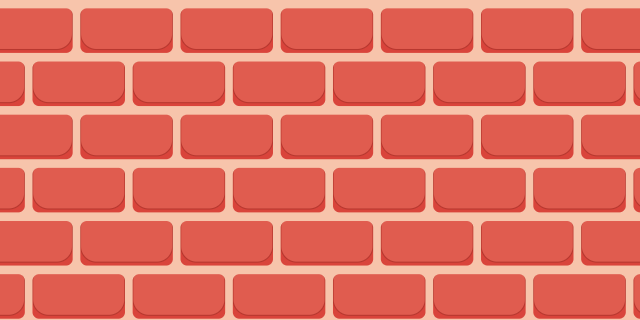
Write a WebGL 1 fragment shader that draws this pattern.

```glsl
precision highp float;

uniform vec2 u_resolution;

// Signed distance to a rounded box
float roundedBox(vec2 p, vec2 halfSize, float radius) {
  vec2 q = abs(p) - halfSize + radius;
  return length(max(q, 0.0)) + min(max(q.x, q.y), 0.0) - radius;
}

float coverage(float dist, float pixel) {
  return clamp(0.5 - dist / pixel, 0.0, 1.0);
}

void main() {
  // One unit is the height of a course; y runs down from the top
  float pixel = 6.019 / u_resolution.y;
  vec2 wall = vec2(gl_FragCoord.x, u_resolution.y - gl_FragCoord.y) * pixel;
  wall.y -= 0.076;

  // Staggered courses, with the origin at each brick's center
  float course = floor(wall.y);
  float center = mix(0.497, 1.481, mod(course, 2.0));
  vec2 p = vec2(mod(wall.x - center + 0.942, 1.884) - 0.942,
                0.5 - fract(wall.y));

  float brick = roundedBox(p, vec2(0.870, 0.419), 0.125);

  // Raised face: wide lower corners, top edge tucked past the brick outline
  float faceRadius = p.y > 0.047 ? 0.125 : 0.29;
  float face = roundedBox(p - vec2(0.0, 0.047), vec2(0.856, 0.392), faceRadius);

  // Lower lip, shadow line around the face, then the face itself
  vec3 color = vec3(0.85, 0.265, 0.23);
  color = mix(color, vec3(0.72, 0.22, 0.185), coverage(face - 0.021, pixel));
  color = mix(color, vec3(0.88, 0.36, 0.31), coverage(face, pixel));

  vec3 mortar = vec3(0.97, 0.77, 0.67);
  gl_FragColor = vec4(mix(mortar, color, coverage(brick, pixel)), 1.0);
}
```
